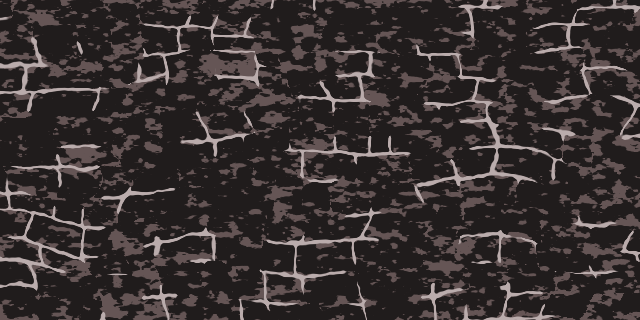
Reproduce this texture procedurally as a Shadertoy shader.

```glsl
#define COURSES 6.0
#define BLOCK_WIDTH 0.52
#define SPLITS 3
#define JOINT_WIDTH 0.0046
#define CORNER_RADIUS 0.014
#define DIRT_SCALE vec2(30.0, 56.0)
#define DIRT_LEVEL 0.635
#define STONE_COLOR vec3(0.125, 0.108, 0.108)
#define DIRT_COLOR vec3(0.395, 0.335, 0.335)
#define MORTAR_COLOR vec3(0.73, 0.675, 0.675)

float hash(vec2 p) {
    vec3 q = fract(p.xyx * vec3(0.1031, 0.1030, 0.0973));
    q += dot(q, q.yzx + 33.33);
    return fract((q.x + q.y) * q.z);
}

float noise(vec2 p) {
    vec2 i = floor(p), f = fract(p);
    f = f * f * (3.0 - 2.0 * f);
    return mix(mix(hash(i), hash(i + vec2(1, 0)), f.x),
               mix(hash(i + vec2(0, 1)), hash(i + vec2(1, 1)), f.x), f.y);
}

float fbm(vec2 p) {
    return 0.55 * noise(p) + 0.3 * noise(p * 2.03 + 17.0)
         + 0.15 * noise(p * 4.1 + 41.0);
}

// Bend the joints: broad slopes, smaller bumps, then a rough edge
vec2 warp(vec2 p) {
    vec2 broad = vec2(noise(p * vec2(3.0, 9.0) + 5.0), noise(p * vec2(3.2, 4.0) + 60.0));
    vec2 bumps = vec2(noise(p * 17.0 + 90.0), noise(p * 15.0 + 130.0));
    vec2 rough = vec2(noise(p * 70.0 + 7.0), noise(p * 65.0 + 31.0));
    return p + vec2(0.07, 0.10) * (broad - 0.5) + 0.016 * (bumps - 0.5)
             + 0.005 * (rough - 0.5);
}

// Split courses into stones; returns distance to the joint and a stone value
vec2 masonry(vec2 p) {
    float course = floor(p.y * COURSES) + 20.0;
    float shift = hash(vec2(course, 3.0)) * BLOCK_WIDTH;
    float block = floor((p.x + shift) / BLOCK_WIDTH);
    vec2 low = vec2(block * BLOCK_WIDTH - shift, (course - 20.0) / COURSES);
    vec2 high = low + vec2(BLOCK_WIDTH, 1.0 / COURSES);
    vec2 id = vec2(block + 30.0, course);
    for (int i = 0; i < SPLITS; i++) {
        vec2 size = high - low;
        float ratio = mix(1.8, 3.8, hash(id + 11.0));
        vec2 axis = size.x > ratio * size.y ? vec2(1, 0) : vec2(0, 1);
        if (size.y < 0.11) axis = vec2(1, 0);
        if (size.x < 0.2 && size.y < 0.11) break;
        float cut = dot(axis, mix(low, high, mix(0.36, 0.64, hash(id + 23.0))));
        bool upper = dot(axis, p) > cut;
        if (upper) low = mix(low, vec2(cut), axis);
        else high = mix(high, vec2(cut), axis);
        id += upper ? vec2(37.0, 71.0) : vec2(59.0, 13.0);
    }
    vec2 q = abs(p - 0.5 * (low + high)) - 0.5 * (high - low) + CORNER_RADIUS;
    float inside = CORNER_RADIUS - length(max(q, 0.0)) - min(max(q.x, q.y), 0.0);
    return vec2(inside, hash(id + 47.0));
}

void mainImage(out vec4 fragColor, in vec2 fragCoord) {
    float pixel = 1.0 / iResolution.y;
    vec2 p = fragCoord * pixel;
    vec2 stone = masonry(warp(p));

    // Ragged dirt, thicker beside joints and different on each stone
    float dirtField = fbm(p * DIRT_SCALE + 200.0);
    float soft = 0.6 * fwidth(dirtField) + 0.002;
    float bias = 0.13 * exp(-max(stone.x, 0.0) / 0.008)
               + 0.16 * (stone.y - 0.55)
               + 0.10 * (noise(p * vec2(6.0, 9.0) + 80.0) - 0.5);
    float dirt = smoothstep(-soft, soft, dirtField + bias - DIRT_LEVEL);

    // Pale mortar that tapers out along the joints
    float exposed = smoothstep(0.40, 0.62, noise(p * vec2(8.0, 13.0) + 310.0));
    float width = mix(-0.014, JOINT_WIDTH, exposed)
                + 0.004 * (noise(p * 45.0 + 150.0) - 0.5);
    float mortar = smoothstep(-0.6 * pixel, 0.6 * pixel, width - stone.x);

    vec3 color = mix(STONE_COLOR, DIRT_COLOR, dirt);
    color = mix(color, MORTAR_COLOR, mortar);
    fragColor = vec4(color, 1.0);
}
```
